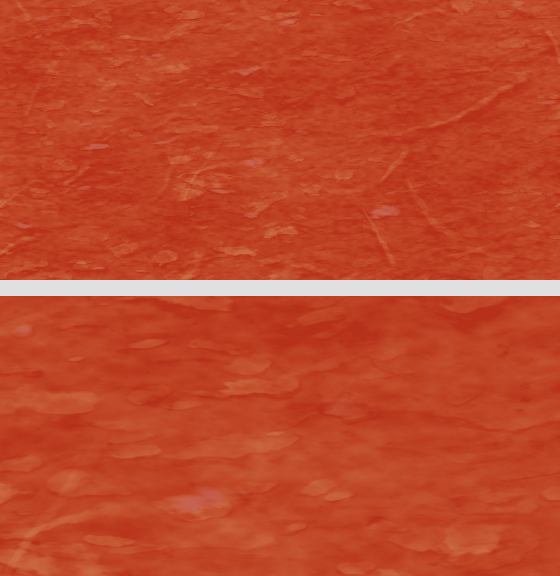
Top, the full canvas; bottom, a detail of the centre.
Reproduce this texture procedurally as a Shadertoy shader.

```glsl
// Weathered red-orange plaster with flat pale flakes, bent diagonal scrapes and fine grain.

const vec3 RUST  = vec3(0.715, 0.190, 0.100);
const vec3 CLAY  = vec3(0.750, 0.270, 0.147);
const vec3 PEACH = vec3(0.795, 0.420, 0.260);
const vec3 PINK  = vec3(0.780, 0.400, 0.370);

// Integer hash: three random values in 0..1 per cell and seed
vec3 hash3(vec2 cell, float seed) {
    uvec3 v = uvec3(ivec3(vec3(cell, seed)) + 4096);
    v = v * 1664525u + 1013904223u;
    v.x += v.y * v.z; v.y += v.z * v.x; v.z += v.x * v.y;
    v ^= v >> 16u;
    v.x += v.y * v.z; v.y += v.z * v.x; v.z += v.x * v.y;
    return vec3(v >> 8u) / 16777216.0;
}

float noise(vec2 p, float seed) {
    vec2 i = floor(p), f = fract(p);
    f = f * f * (3.0 - 2.0 * f);
    float low  = mix(hash3(i, seed).x, hash3(i + vec2(1, 0), seed).x, f.x);
    float high = mix(hash3(i + vec2(0, 1), seed).x, hash3(i + vec2(1, 1), seed).x, f.x);
    return mix(low, high, f.y);
}

// Layered noise centred on zero
float fbm(vec2 p, float seed) {
    float sum = 0.0, amp = 0.53;
    for (int i = 0; i < 4; i++) {
        sum += amp * (noise(p, seed + float(i)) - 0.5);
        p = mat2(1.9, 0.4, -0.4, 1.9) * p;
        amp *= 0.5;
    }
    return sum;
}

vec2 rotate(vec2 p, float angle) {
    float c = cos(angle), s = sin(angle);
    return vec2(c * p.x + s * p.y, c * p.y - s * p.x);
}

// Ragged lens-shaped flakes: x = pale body, y = dark lower rim, z = pink tint
vec3 flakes(vec2 p, vec2 cellSize, float density, float seed) {
    vec3 result = vec3(0.0);
    vec2 home = floor(p / cellSize);
    float ragged = 2.3 * fbm(p * vec2(24.0, 60.0), seed + 2.0);
    for (int y = -1; y <= 1; y++)
    for (int x = -1; x <= 1; x++) {
        vec2 cell = home + vec2(x, y);
        vec3 place = hash3(cell, seed), look = hash3(cell, seed + 1.0);
        if (place.z > density) continue;
        vec2 q = rotate(p - (cell + place.xy) * cellSize, 0.5 * (look.x - 0.35));
        vec2 radius = cellSize * vec2(mix(0.22, 0.65, look.y), mix(0.15, 0.42, look.z));
        float d = length(q / radius) + ragged;
        float rim = length((q + vec2(0.0, 0.4 * radius.y)) / radius) + ragged;
        float body = 1.0 - smoothstep(0.65, 1.0, d);
        float strength = mix(0.35, 1.0, fract(place.z * 97.0));
        result.x = max(result.x, body * strength);
        result.y = max(result.y, (1.0 - smoothstep(0.75, 1.1, rim)) * (1.0 - body) * strength);
        result.z = max(result.z, (1.0 - smoothstep(0.2, 0.8, d)) * step(0.93, fract(look.x * 53.0)));
    }
    return result;
}

// Bent tapering scrapes: x = pale stroke, y = dark shadow beside it
vec2 scrapes(vec2 p, float cellSize, float density, vec2 angles, float width, float seed) {
    vec2 result = vec2(0.0);
    vec2 home = floor(p / cellSize);
    float wobble = 0.022 * fbm(p * 24.0, seed + 2.0);
    for (int y = -1; y <= 1; y++)
    for (int x = -1; x <= 1; x++) {
        vec2 cell = home + vec2(x, y);
        vec3 place = hash3(cell, seed), look = hash3(cell, seed + 1.0);
        if (place.z > density) continue;
        vec2 q = rotate(p - (cell + place.xy) * cellSize, mix(angles.x, angles.y, look.x));
        float along = q.x / (cellSize * mix(0.35, 0.9, look.y));
        float across = q.y - cellSize * 0.35 * (look.z - 0.5) * along * along + wobble;
        float w = width * mix(0.5, 1.2, look.z) * (1.0 + 0.5 * along);
        float ends = 1.0 - smoothstep(0.55, 1.0, abs(along));
        float pale = 1.0 - smoothstep(0.4 * w, w, abs(across));
        float shade = 1.0 - smoothstep(0.0, 1.8 * w, abs(across + 1.6 * w));
        result = max(result, ends * vec2(pale, shade) * mix(0.4, 1.0, fract(look.x * 61.0)));
    }
    return result;
}

void mainImage(out vec4 fragColor, in vec2 fragCoord) {
    vec2 p = fragCoord / iResolution.y;
    vec2 warped = p + 0.025 * (vec2(noise(p * 9.0, 1.0), noise(p * 9.0, 2.0)) - 0.5);

    // Broad mottling, flat streaky layers and fine grain
    float tone = 0.31 + 0.42 * fbm(p * vec2(2.5, 4.5), 10.0);
    tone += 0.50 * fbm(rotate(warped, 0.08) * vec2(8.0, 34.0), 20.0);
    tone += 0.52 * fbm(p * vec2(45.0, 95.0), 30.0);

    // Flakes gather in patches and are worn by the grain
    float patches = smoothstep(-0.2, 0.12, fbm(p * vec2(2.5, 4.0), 40.0));
    float wear = clamp(0.85 + 2.0 * fbm(p * vec2(35.0, 80.0), 45.0), 0.2, 1.3);
    vec3 large = flakes(warped, vec2(0.14, 0.055), 0.40, 50.0);
    vec3 small = flakes(warped, vec2(0.07, 0.025), 0.34, 60.0);
    tone += wear * mix(0.4, 1.0, patches) * (0.44 * large.x + 0.34 * small.x);
    tone -= 0.20 * large.y + 0.16 * small.y;

    // Long rising scrapes and short stray ones
    vec2 rising = scrapes(warped, 0.34, 0.55, vec2(0.12, 0.70), 0.011, 70.0);
    vec2 stray = scrapes(warped, 0.19, 0.24, vec2(-1.1, 1.2), 0.013, 80.0);
    tone += wear * (0.36 * rising.x + 0.34 * stray.x) - 0.20 * rising.y - 0.10 * stray.y;

    // Thin flat cracks and sparse pits
    float cracks = smoothstep(0.12, 0.26, fbm(warped * vec2(13.0, 75.0), 85.0));
    float pits = smoothstep(0.24, 0.36, fbm(p * vec2(38.0, 75.0), 90.0));
    tone = clamp(tone - 0.16 * cracks - 0.20 * pits, 0.0, 1.0);

    vec3 color = mix(RUST, CLAY, clamp(tone / 0.35, 0.0, 1.0));
    color = mix(color, PEACH, clamp((tone - 0.35) / 0.65, 0.0, 1.0));
    color = mix(color, PINK, 0.65 * max(large.z, small.z) * patches);
    fragColor = vec4(color, 1.0);
}
```
